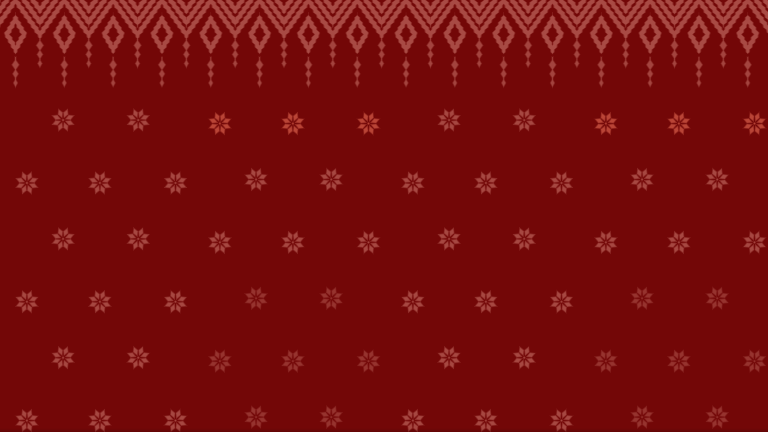
A Shadertoy shader for this pattern:

```glsl
// Woven red cloth: a border of chevrons, diamonds and beaded pendants hangs from
// the top edge, above half-drop rows of small eight-petalled flowers.
// Folded coordinates repeat the border; a short loop scatters each flower row.

const float BORDER_PERIOD = 0.113;
const float TILE = 0.8935;

// Soft coverage of a signed distance, in units of canvas height
float cover(float dist) {
    float soft = max(1.1 / iResolution.y, 0.0022);
    return 1.0 - smoothstep(-soft, soft, dist);
}

float rhomb(vec2 p, vec2 halfSize) {
    vec2 q = abs(p) / halfSize;
    return (q.x + q.y - 1.0) * halfSize.x * halfSize.y / length(halfSize);
}

// Thread with three shrinking beads; p.y grows downward from its top
float pendant(vec2 p) {
    float shape = max(abs(p.x) - 0.0012, abs(p.y - 0.032) - 0.033);
    for (int i = 0; i < 3; i++) {
        float k = float(i);
        vec2 size = vec2(0.0085 - 0.0017 * k, 0.0125 - 0.0016 * k);
        shape = min(shape, rhomb(p - vec2(0.0, 0.017 + 0.021 * k), size));
    }
    return shape;
}

float border(vec2 p) {
    float halfPeriod = 0.5 * BORDER_PERIOD;
    float u = abs(mod(p.x - 0.0359 + halfPeriod, BORDER_PERIOD) - halfPeriod);

    // Small saw teeth give the edges a stitched look
    float stitch = 0.0022 * (abs(fract(p.y / 0.0115) - 0.5) * 4.0 - 1.0);

    // Nested V bands, lowest between the diamonds
    float v = p.y + 1.4 * (halfPeriod - u);
    float bands = 1e3;
    for (int i = 0; i < 3; i++) {
        float middle = 0.080 - 0.0285 * float(i);
        bands = min(bands, (abs(v - middle) - 0.0095) / 1.72);
    }

    // Hollow diamond
    float ring = rhomb(vec2(u, p.y - 0.079), vec2(0.0265, 0.046));
    ring = abs(ring + 0.0057) - 0.0057;

    float hanging = min(pendant(vec2(u, p.y - 0.133)),
                        pendant(vec2(u - halfPeriod, p.y - 0.088)));
    return max(cover(min(bands, ring) + 0.6 * stitch), 0.9 * cover(hanging));
}

float flower(vec2 p) {
    float sector = 0.785398;
    float angle = mod(atan(p.y, p.x), sector) - 0.5 * sector;
    vec2 q = length(p) * vec2(cos(angle), sin(angle));
    float petals = rhomb(q - vec2(0.0165, 0.0), vec2(0.0105, 0.0058));
    return cover(min(petals, length(p) - 0.0022));
}

void mainImage(out vec4 fragColor, in vec2 fragCoord) {
    // Height units, with y measured down from the top
    vec2 p = vec2(fragCoord.x, iResolution.y - fragCoord.y) / iResolution.y;

    vec3 cloth = vec3(0.45, 0.028, 0.028);
    vec3 thread = vec3(0.66, 0.29, 0.265);
    vec3 color = mix(cloth, thread, border(p));

    // Flower rows: odd rows shift by half a tile
    float row = clamp(round((p.y - 0.282) / 0.1375), 0.0, 5.0);
    float odd = mod(row, 2.0);
    float columns[5] = float[5](0.146, 0.32, 0.509, 0.678, 0.853);
    for (int i = 0; i < 5; i++) {
        float low = i > 1 ? 1.0 : 0.0;
        float x = p.x - columns[i] - 0.5 * TILE * odd;
        x = mod(x + 0.5 * TILE, TILE) - 0.5 * TILE;
        float y = p.y - 0.278 - 0.1375 * row - 0.008 * low;

        // Some lower groups are faded, one group at the top is warmer
        float faded = step(2.5, row) * abs(odd - low);
        float warm = low * step(row, 0.5);
        vec3 petalColor = mix(thread, vec3(0.74, 0.28, 0.22), warm);
        color = mix(color, petalColor, flower(vec2(x, y)) * (0.95 - 0.3 * faded));
    }

    // Slight shade along the bottom hem
    color *= 1.0 - 0.12 * smoothstep(0.99, 1.0, p.y);
    fragColor = vec4(color, 1.0);
}
```
